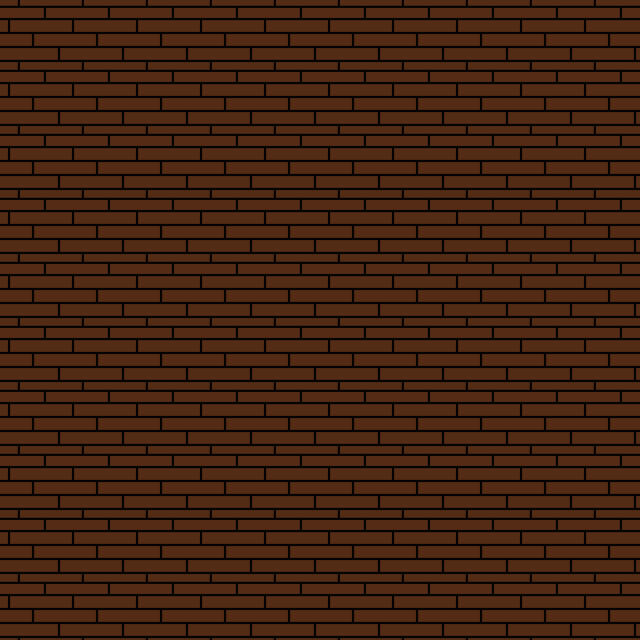
Write a three.js fragment shader that draws this pattern.

```glsl
// Dark brown brick wall: a square cell of five staggered courses, repeated
// ten times each way. Each course gives its distance to the nearest joint,
// and the smallest distance is turned into soft-edged black mortar.

varying vec2 vUv;

const float REPEATS = 10.0;
const float JOINT_WIDTH = 0.034;   // in cells
const float EDGE_SOFTNESS = 0.011; // in cells

const vec3 BRICK = vec3(0.33, 0.17, 0.08);
const vec3 MORTAR = vec3(0.008, 0.006, 0.002);

// Distance between two positions on a line that wraps every unit.
float wrappedDistance(float a, float b) {
  return abs(fract(a - b + 0.5) - 0.5);
}

// Distance to the joints around one course, or 1 outside that course.
float courseDistance(vec2 p, float bottom, float height, float jointX) {
  float y = fract(p.y - bottom);
  float bed = min(y, height - y);
  float head = wrappedDistance(p.x, jointX);
  return y < height ? min(bed, head) : 1.0;
}

// Distance to the nearest joint in the cell, courses listed bottom to top.
float jointDistance(vec2 p) {
  float d = courseDistance(p, 0.048, 0.218, 0.922);
  d = min(d, courseDistance(p, 0.266, 0.219, 0.516));
  d = min(d, courseDistance(p, 0.485, 0.217, 0.141));
  d = min(d, courseDistance(p, 0.702, 0.191, 0.702));
  return min(d, courseDistance(p, 0.893, 0.155, 0.295));
}

// Coverage of a line of the given width, with softened edges.
float lineMask(float d, float width, float softness) {
  float halfWidth = 0.5 * width;
  return 1.0 - smoothstep(halfWidth - softness, halfWidth + softness, d);
}

void main() {
  vec2 cell = fract(vUv * REPEATS);
  float mortar = lineMask(jointDistance(cell), JOINT_WIDTH, EDGE_SOFTNESS);
  gl_FragColor = vec4(mix(BRICK, MORTAR, mortar), 1.0);
}
```
